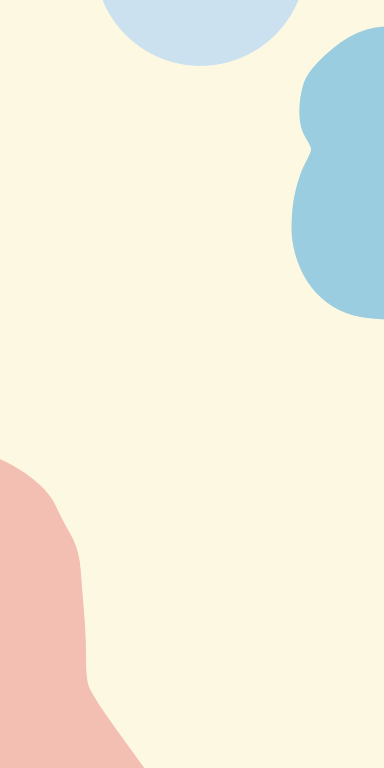
This background is drawn by a Shadertoy shader. Its source:

```glsl
#define CREAM vec3(0.992, 0.972, 0.886)
#define ROSE vec3(0.953, 0.749, 0.698)
#define SKY vec3(0.605, 0.804, 0.878)
#define MIST vec3(0.800, 0.882, 0.937)
#define CANVAS vec2(100.0, 200.0)
#define DISC_CENTER vec2(52.2, 210.4)
#define DISC_RADIUS 27.55
#define CURVE_STEPS 6

const int CONTROLS = 15;

// Control polygons of the two soft blobs, in canvas units
const vec2 SKY_BLOB[CONTROLS] = vec2[CONTROLS](
    vec2(106.8, 193.5), vec2(93.0, 192.7), vec2(80.2, 182.0),
    vec2(77.9, 174.5), vec2(78.0, 166.7), vec2(81.1, 161.7),
    vec2(80.9, 160.2), vec2(78.1, 154.9), vec2(76.0, 146.6),
    vec2(75.8, 135.7), vec2(80.5, 124.7), vec2(89.8, 117.7),
    vec2(102.9, 116.5), vec2(125.0, 116.0), vec2(125.0, 195.0));

const vec2 ROSE_BLOB[CONTROLS] = vec2[CONTROLS](
    vec2(-5.2, 82.8), vec2(5.2, 78.1), vec2(13.0, 71.6),
    vec2(16.1, 64.8), vec2(20.6, 57.0), vec2(21.4, 46.4),
    vec2(22.4, 34.4), vec2(22.4, 22.9), vec2(24.0, 19.3),
    vec2(28.1, 13.0), vec2(46.9, -12.8), vec2(-31.0, -16.0),
    vec2(-31.0, 20.0), vec2(-31.0, 50.0), vec2(-31.0, 83.0));

vec2 bezier(vec2 a, vec2 b, vec2 c, float t) {
    return mix(mix(a, b, t), mix(b, c, t), t);
}

// Signed distance to a closed quadratic B-spline, negative inside
float blobDistance(vec2 p, vec2 controls[CONTROLS]) {
    float nearest = 1e6;
    float side = 1.0;
    for (int i = 0; i < CONTROLS; i++) {
        vec2 control = controls[i];
        vec2 start = 0.5 * (controls[(i + CONTROLS - 1) % CONTROLS] + control);
        vec2 end = 0.5 * (control + controls[(i + 1) % CONTROLS]);
        vec2 a = start;
        for (int k = 1; k <= CURVE_STEPS; k++) {
            vec2 b = bezier(start, control, end, float(k) / float(CURVE_STEPS));
            vec2 edge = b - a;
            vec2 toPoint = p - a;
            float along = clamp(dot(toPoint, edge) / dot(edge, edge), 0.0, 1.0);
            vec2 gap = toPoint - edge * along;
            nearest = min(nearest, dot(gap, gap));

            // Flip the side at each crossing of a horizontal ray
            if ((a.y > p.y) != (b.y > p.y)
                && toPoint.x < edge.x * toPoint.y / edge.y) side = -side;
            a = b;
        }
    }
    return side * sqrt(nearest);
}

float coverage(float dist, float pixel) {
    return 1.0 - smoothstep(-0.6 * pixel, 0.6 * pixel, dist);
}

void mainImage(out vec4 fragColor, in vec2 fragCoord) {
    vec2 p = fragCoord / iResolution.xy * CANVAS;
    float pixel = CANVAS.y / iResolution.y;

    // Flat shapes over the cream ground
    vec3 color = CREAM;
    color = mix(color, MIST, coverage(length(p - DISC_CENTER) - DISC_RADIUS, pixel));
    color = mix(color, SKY, coverage(blobDistance(p, SKY_BLOB), pixel));
    color = mix(color, ROSE, coverage(blobDistance(p, ROSE_BLOB), pixel));
    fragColor = vec4(color, 1.0);
}
```
